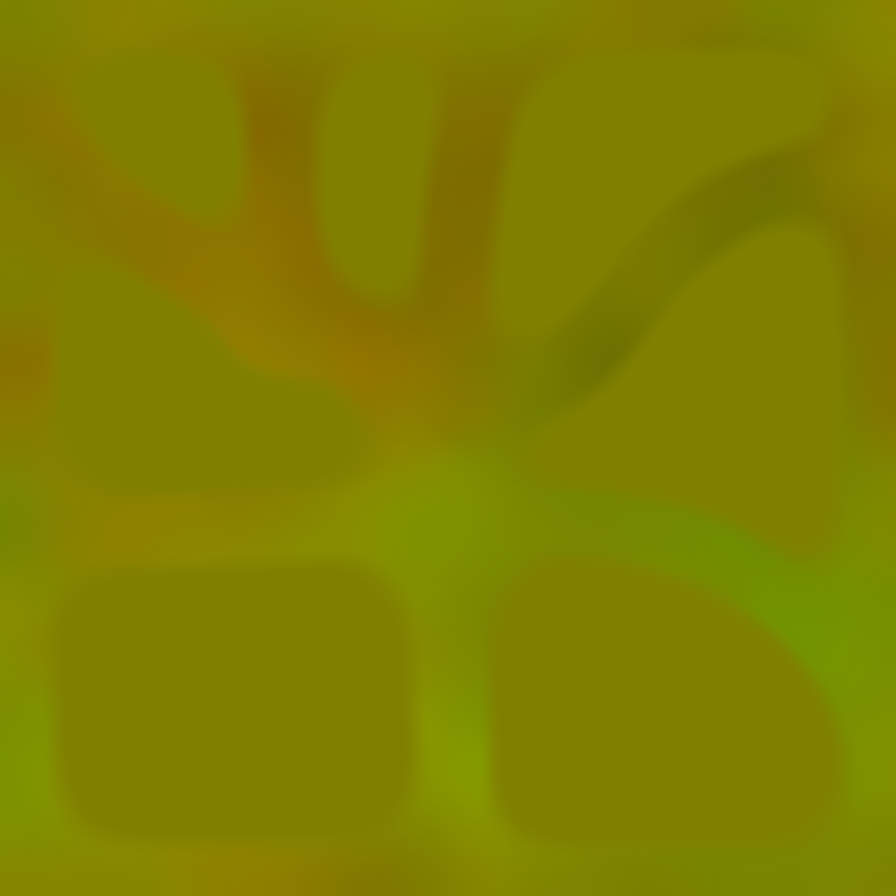
Write a WebGL 1 fragment shader that draws this background.

```glsl
precision mediump float;
// Soft olive flow field: tinted channels branch from the centre to a blurred frame.

uniform vec2 u_resolution;

vec2 hash2(vec2 cell) {
  return fract(sin(vec2(dot(cell, vec2(127.1, 311.7)),
                        dot(cell, vec2(269.5, 183.3)))) * 43758.55);
}

// Two independent channels of smooth value noise, from -1 to 1
vec2 noise2(vec2 p) {
  vec2 cell = floor(p);
  vec2 f = fract(p);
  f = f * f * (3.0 - 2.0 * f);
  vec2 low = mix(hash2(cell), hash2(cell + vec2(1.0, 0.0)), f.x);
  vec2 high = mix(hash2(cell + vec2(0.0, 1.0)), hash2(cell + 1.0), f.x);
  return 2.0 * mix(low, high, f.y) - 1.0;
}

float smoothMin(float a, float b, float k) {
  float h = max(k - abs(a - b), 0.0) / k;
  return min(a, b) - 0.25 * k * h * h;
}

// Distance to the centre line of one bent arm; odd arms are S-shaped
float armDistance(vec2 p, float index) {
  float even = mod(index + 1.0, 2.0);
  float angle = radians(-30.0 + 60.0 * index + even * (11.0 - 10.0 * index));
  vec2 along = vec2(cos(angle), sin(angle));
  vec2 v = p - vec2(0.5, 0.48 + (along.y > 0.1 ? 0.07 : -0.06));
  vec2 q = vec2(dot(v, along), dot(v, vec2(-along.y, along.x)));
  float r = clamp(q.x, 0.0, 0.5);
  float bend = mix(-sin(12.566 * r), sin(6.283 * r), even);
  q.y -= 0.06 * exp2(-index) * bend;
  return length(vec2(min(q.x, 0.0), q.y));
}

float channelDistance(vec2 p) {
  // Frame along the canvas edges
  vec2 edge = min(p, 1.0 - p);
  float d = smoothMin(edge.x, edge.y, 0.1) - 0.015;

  // Upright side channel
  d = smoothMin(d, length(vec2(p.x - 0.315, min(p.y - 0.64, 0.0))), 0.1);

  // Six arms
  for (int i = 0; i < 6; i++) {
    d = smoothMin(d, armDistance(p, float(i)), 0.09);
  }
  return d;
}

void main() {
  vec2 p = gl_FragCoord.xy / u_resolution;
  vec2 wobble = 0.008 * noise2(p * 6.0 + 3.0);
  float channel = 1.0 - smoothstep(0.026, 0.056, channelDistance(p + wobble));

  // Red and green encode the flow direction, turning parallel to the edges
  vec2 v = p - 0.5;
  vec2 flow = -v / (length(v) + 0.03);
  flow *= smoothstep(0.0, 0.15, min(p, 1.0 - p));
  vec2 tint = vec2(0.07, 0.08) * flow;

  // Cloudy variation at two scales
  tint += 0.034 * noise2(p * 7.0 + 11.0) + 0.014 * noise2(p * 15.0 + 29.0);

  gl_FragColor = vec4(vec2(0.502) + tint * channel, 0.0, 1.0);
}
```
